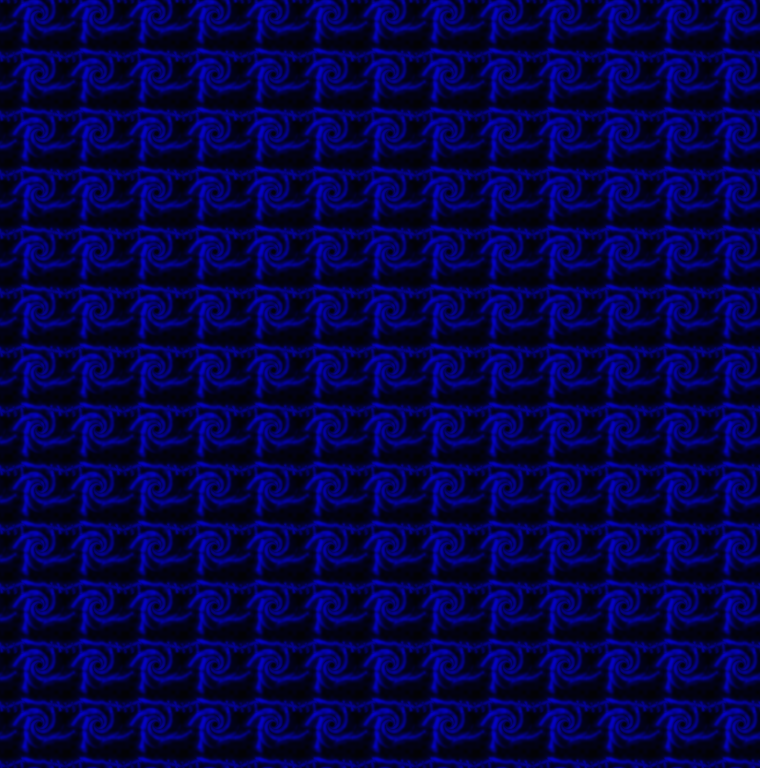
This pattern is drawn by a WebGL 2 fragment shader. Its source:

```glsl
#version 300 es
precision highp float;
// Rows of soft blue swirls with frayed upper bands and drooping stems on black.

uniform vec2 u_resolution;
out vec4 outColor;

const float TAU = 6.2831853;
const float REPEATS = 13.0;                // across and down
const vec2 CELL_CENTER = vec2(0.68, 0.78);
const vec2 SWIRL_SHIFT = vec2(0.0, -0.04); // in tile units, like the widths
const float ARMS = 4.0;
const float WINDING = 2.3;
const float ARM_WIDTH = 0.034;
const float STROKE_WIDTH = 0.031;
const float HALO_WIDTH = 0.085;
const float HALO_STRENGTH = 0.25;
const float GRAIN_CELLS = 14.0;
const float TILE_VARIATION = 0.06;
const vec3 NIGHT = vec3(0.008, 0.006, 0.015);
const vec3 BLUE = vec3(0.02, 0.01, 0.86);

// Strokes: start xy, end xy, relative to the cell center; then their strengths.
const int STROKES = 10;
const vec4 STROKE[STROKES] = vec4[](
    vec4(-0.24, -0.12, -0.24, -0.43),      // stem
    vec4(-0.25, -0.18, -0.17, 0.06),
    vec4(-0.43, -0.04, -0.28, 0.11),       // left arm
    vec4(-0.28, 0.11, -0.04, 0.19),
    vec4(0.10, -0.31, 0.34, -0.26),        // lower right tail
    vec4(0.34, -0.26, 0.56, -0.17),
    vec4(-0.30, 0.36, 0.02, 0.33),         // upper band
    vec4(0.02, 0.33, 0.22, 0.27),
    vec4(0.22, 0.27, 0.42, 0.27),
    vec4(0.42, 0.27, 0.70, 0.33)
);
const float STRENGTH[STROKES] = float[](0.7, 0.7, 0.7, 0.6, 0.4, 0.45, 0.8, 0.7, 0.5, 0.6);

float hash(vec2 p) {
    vec3 q = fract(p.xyx * 0.1031);
    q += dot(q, q.yzx + 33.33);
    return fract((q.x + q.y) * q.z);
}

// Value noise that repeats with the tile.
float tileNoise(vec2 p) {
    p *= GRAIN_CELLS;
    vec2 i = floor(p), f = fract(p);
    f = f * f * (3.0 - 2.0 * f);
    vec2 lo = mod(i, GRAIN_CELLS), hi = mod(i + 1.0, GRAIN_CELLS);
    return mix(mix(hash(lo), hash(vec2(hi.x, lo.y)), f.x),
               mix(hash(vec2(lo.x, hi.y)), hash(hi), f.x), f.y);
}

float glow(float d, float width) {
    return exp(-d * d / (width * width));
}

// Distance to a segment, wrapped to the nearest repeat.
float segmentDistance(vec2 p, vec2 a, vec2 b) {
    vec2 q = p - 0.5 * (a + b);
    q -= round(q);
    vec2 halfAxis = 0.5 * (b - a);
    float t = clamp(dot(q, halfAxis) / dot(halfAxis, halfAxis), -1.0, 1.0);
    return length(q - halfAxis * t);
}

// Logarithmic spiral arms, each with its own strength.
float swirl(vec2 p) {
    float r = max(length(p), 0.01);
    float turn = (atan(p.y, p.x) - WINDING * log(r)) / TAU * ARMS + 0.3;
    float arm = mod(floor(turn), ARMS);
    float d = (fract(turn) - 0.5) * TAU / ARMS * r / sqrt(1.0 + WINDING * WINDING);
    float strength = mix(0.6, 0.9, hash(vec2(arm, 7.0)));
    float fade = smoothstep(0.02, 0.09, r) * (1.0 - smoothstep(0.27, 0.44, r));
    float side = mix(1.0, 0.75, smoothstep(-0.2, 0.3, p.x));
    return fade * side * (strength * glow(d, ARM_WIDTH) + 0.1);
}

float strokes(vec2 p) {
    float core = 0.0, halo = 0.0;
    for (int i = 0; i < STROKES; i++) {
        float d = segmentDistance(p, STROKE[i].xy, STROKE[i].zw);
        core = max(core, STRENGTH[i] * glow(d, STROKE_WIDTH));
        halo = max(halo, HALO_STRENGTH * glow(d, HALO_WIDTH));
    }
    // Ragged drips below the band.
    for (int i = 0; i < 5; i++) {
        float k = float(i);
        vec2 top = vec2(0.18 + 0.12 * k, 0.32);
        vec2 tip = top + vec2(0.05, -0.1 - 0.08 * hash(vec2(k, 3.0)));
        core = max(core, 0.5 * glow(segmentDistance(p, top, tip), 0.027));
    }
    // Knots at the stem foot and the band start.
    float foot = glow(segmentDistance(p, vec2(-0.24, -0.44), vec2(-0.23, -0.48)), 0.05);
    float knot = glow(segmentDistance(p, vec2(-0.25, 0.35), vec2(-0.22, 0.33)), 0.045);
    return core + halo + 0.6 * foot + 0.4 * knot;
}

void main() {
    vec2 grid = gl_FragCoord.xy / u_resolution * REPEATS - CELL_CENTER;
    vec2 cell = floor(grid + 0.5);
    vec2 p = grid - cell;

    // Gentle periodic bending turns the segments into curves.
    vec2 bent = p + 0.016 * sin(TAU * 2.0 * p.yx + vec2(0.6, 2.1));
    float grain = tileNoise(p + 0.5);
    float light = swirl(p - SWIRL_SHIFT) + strokes(bent);
    light = light * mix(0.55, 1.3, grain) + 0.08 * grain;
    light *= 1.0 + TILE_VARIATION * (hash(cell + 50.0) - 0.5);

    float tone = 1.0 - exp(-1.1 * light);
    outColor = vec4(mix(NIGHT, BLUE, tone), 1.0);
}
```
